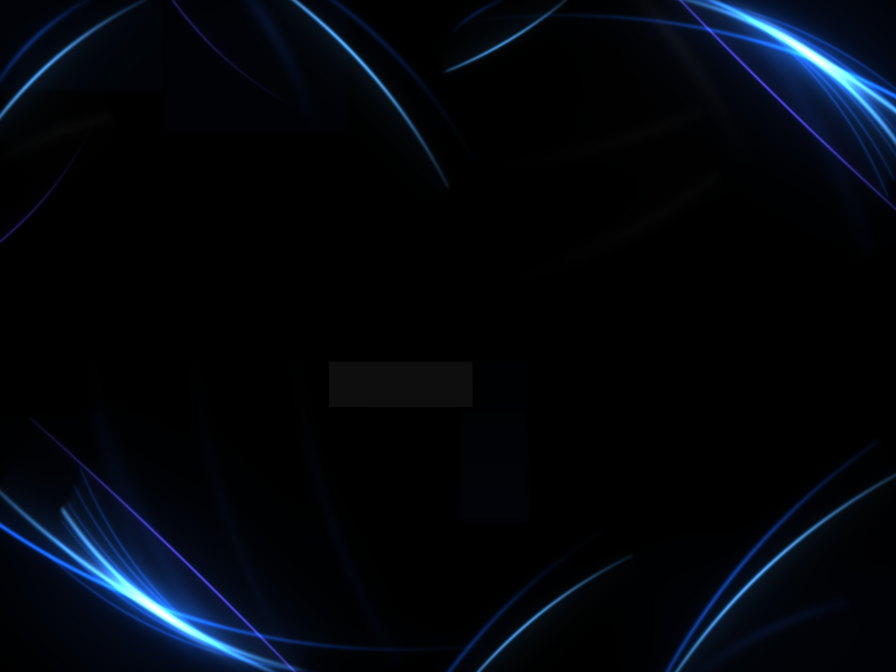
This background is drawn by a Shadertoy shader. Its source:

```glsl
// Electric blue light ribbons sweeping across the corners of a black backdrop.

const vec3 ICE = vec3(0.30, 0.66, 1.0);
const vec3 BLUE = vec3(0.05, 0.25, 0.65);
const vec3 NAVY = vec3(0.012, 0.035, 0.09);
const vec3 VIOLET = vec3(0.24, 0.20, 0.72);
const vec3 SMOKE = vec3(0.03, 0.03, 0.032);

// Bowed line of light from a to b; brightest at 'peak' along its length.
// The glow spreads further on the inner side of the bow.
float streak(vec2 p, vec2 a, vec2 b, float bow, float width, float peak) {
    vec2 chord = b - a;
    float len = length(chord);
    vec2 dir = chord / len;
    float t = dot(p - a, dir) / len;
    float slope = 4.0 * bow * (1.0 - 2.0 * t) / len;
    float d = dot(p - a, vec2(-dir.y, dir.x)) - 4.0 * bow * t * (1.0 - t);
    d /= sqrt(1.0 + slope * slope);
    float spread = width * (d * bow < 0.0 ? 7.0 : 2.5);
    float light = exp(-d * d / (width * width)) + 0.16 * exp(-abs(d) / spread);
    float ends = smoothstep(-0.12, -0.03, t) * (1.0 - smoothstep(1.0, 1.03, t));
    return light * ends * exp(-4.0 * (t - peak) * (t - peak));
}

// Soft-edged rectangle mask between two corners.
float panel(vec2 p, vec2 low, vec2 high, float soft) {
    vec2 edge = smoothstep(low - soft, low + soft, p)
              * (1.0 - smoothstep(high - soft, high + soft, p));
    return edge.x * edge.y;
}

// Bundle of ribbons crossing in a white flare.
vec3 crossing(vec2 p) {
    vec3 light = ICE * 1.1 * streak(p, vec2(5.9, 5.76), vec2(7.75, 4.45), 0.21, 0.022, 0.55);
    light += ICE * 0.95 * streak(p, vec2(6.1, 5.76), vec2(8.3, 4.28), 0.11, 0.02, 0.45);
    light += BLUE * 1.4 * streak(p, vec2(4.5, 5.62), vec2(8.3, 4.56), 0.33, 0.018, 0.85);
    light += VIOLET * streak(p, vec2(5.83, 5.76), vec2(8.0, 3.68), -0.03, 0.011, 0.35);

    // Fine strands fanning out of the flare
    for (int i = 0; i < 6; i++) {
        float k = float(i) / 5.0;
        light += BLUE * 0.4 * streak(p, vec2(5.75 + 0.4 * k, 5.8),
            vec2(7.85 - 0.25 * k, 4.85 - 0.75 * k), 0.18, 0.013, 0.6);
    }

    // White heart and the haze around it
    vec2 q = mat2(0.83, 0.56, -0.56, 0.83) * (p - vec2(6.98, 5.27));
    q = vec2(dot(p - vec2(6.98, 5.27), vec2(0.82, -0.57)),
             dot(p - vec2(6.98, 5.27), vec2(0.57, 0.82)));
    light += vec3(0.5, 0.75, 0.9) * exp(-q.x * q.x * 5.0 - q.y * q.y * 700.0);
    light += BLUE * 0.55 * exp(-q.x * q.x * 2.0 - q.y * q.y * 40.0);
    light += NAVY * 1.3 * exp(-q.x * q.x * 0.6 - q.y * q.y * 2.2);

    // Dim blue veil on the inner side
    light += NAVY * 0.8 * streak(p, vec2(6.3, 5.7), vec2(7.45, 3.6), 0.12, 0.08, 0.4);
    return light;
}

vec3 topRibbons(vec2 p) {
    // Left corner
    vec3 light = ICE * 0.8 * streak(p, vec2(0.0, 4.76), vec2(1.24, 5.76), 0.09, 0.018, 0.3);
    light += BLUE * 0.5 * streak(p, vec2(0.0, 5.08), vec2(0.75, 5.76), 0.06, 0.022, 0.4);
    light += VIOLET * 0.4 * streak(p, vec2(0.0, 3.69), vec2(0.8, 4.7), -0.07, 0.011, 0.1);
    light += SMOKE * 0.8 * streak(p, vec2(0.0, 4.39), vec2(0.95, 4.76), 0.04, 0.06, 0.6);

    // Falling arc and its companions
    light += ICE * 0.9 * streak(p, vec2(2.52, 5.76), vec2(3.83, 4.18), 0.11, 0.017, 0.3);
    light += BLUE * 0.3 * streak(p, vec2(2.85, 5.76), vec2(4.05, 4.4), 0.1, 0.022, 0.2);
    light += VIOLET * 0.4 * streak(p, vec2(1.48, 5.76), vec2(2.62, 4.79), -0.09, 0.011, 0.1);
    light += NAVY * 1.2 * streak(p, vec2(2.15, 5.76), vec2(2.7, 4.65), 0.06, 0.06, 0.2);

    // Short rising arc
    light += ICE * 0.7 * streak(p, vec2(3.9, 5.18), vec2(4.85, 5.76), -0.04, 0.014, 0.4);
    light += BLUE * 0.3 * streak(p, vec2(3.9, 5.51), vec2(4.3, 5.76), 0.02, 0.016, 0.5);
    return light;
}

vec3 bottomRibbons(vec2 p) {
    vec3 light = ICE * 0.75 * streak(p, vec2(4.1, 0.0), vec2(5.4, 0.99), 0.08, 0.015, 0.3);
    light += BLUE * 0.5 * streak(p, vec2(3.85, 0.0), vec2(5.15, 1.2), 0.08, 0.02, 0.1);
    light += ICE * 0.85 * streak(p, vec2(5.8, 0.0), vec2(7.68, 1.69), 0.15, 0.017, 0.4);
    light += BLUE * 0.8 * streak(p, vec2(5.72, 0.0), vec2(7.5, 1.96), 0.15, 0.02, 0.3);
    light += NAVY * streak(p, vec2(6.0, 0.0), vec2(7.25, 0.6), 0.07, 0.05, 0.5);

    // Dim strands descending toward the lower edge
    for (int i = 0; i < 3; i++) {
        float x = 0.8 + 0.88 * float(i);
        light += NAVY * 0.4 * streak(p, vec2(x, 2.5), vec2(x + 0.85, 0.1), -0.14, 0.06, 0.6);
    }
    return light;
}

void mainImage(out vec4 fragColor, in vec2 fragCoord) {
    // Canvas spans 7.68 by 5.76 units
    vec2 p = fragCoord / iResolution.xy * vec2(7.68, 5.76);

    // Ribbons; the lower left bundle is the upper right one turned half round
    vec3 color = crossing(p) + crossing(vec2(8.3, 5.82) - p);
    color += topRibbons(p) + bottomRibbons(p);

    // Faint haze panels and smoke in the dark
    color += NAVY * 0.35 * panel(p, vec2(-1.0, 4.99), vec2(1.4, 7.0), 0.03);
    color += NAVY * 0.2 * panel(p, vec2(1.42, 4.63), vec2(2.98, 7.0), 0.03);
    color += NAVY * 0.25 * panel(p, vec2(3.95, 1.3), vec2(4.53, 2.7), 0.04) * (2.9 - p.y);
    color += NAVY * 0.25 * panel(p, vec2(5.5, -1.0), vec2(9.0, 1.0), 0.5);
    color += SMOKE * 0.5 * streak(p, vec2(4.4, 4.35), vec2(6.0, 4.8), -0.05, 0.06, 0.7);
    color += SMOKE * 0.5 * streak(p, vec2(4.5, 3.4), vec2(6.15, 4.26), -0.08, 0.07, 0.7);
    color += SMOKE * streak(p, vec2(5.5, 5.76), vec2(6.4, 4.4), 0.06, 0.07, 0.3);

    // Charcoal plate
    color = mix(color, vec3(0.055), panel(p, vec2(2.82, 2.27), vec2(4.05, 2.66), 0.008));
    fragColor = vec4(min(color, 1.0), 1.0);
}
```
